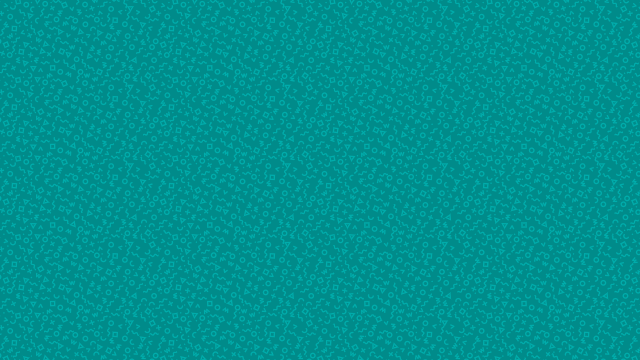
A WebGL 1 fragment shader for this pattern:

```glsl
precision highp float;
// Teal confetti of tiny outlined shapes: rings, squares, triangles, waves,
// zigzags, arcs, crosses and dots. Each cell of a tilted, jittered grid
// holds one turned shape, drawn as a stroke around its distance function.

uniform vec2 u_resolution;

const float CELL = 0.0244;             // cell size in canvas heights
const float TILT = 0.46365;            // grid angle, atan(1/2)
const vec2 REPEAT_X = vec2(16.0, 8.0); // canvas repeats as steps on the grid
const vec2 REPEAT_Y = vec2(-4.0, 8.0);

vec3 hash3(vec2 p) {
  vec3 q = fract(vec3(p.xyx) * vec3(0.1031, 0.1030, 0.0973) + 0.37);
  q += dot(q, q.yxz + 33.33);
  return fract((q.xxy + q.yzz) * q.zyx);
}

// Folds a cell into the repeating tile
vec2 wrapCell(vec2 id) {
  float column = floor(dot(id, REPEAT_X) / 320.0 + 0.001);
  float row = floor(dot(id, REPEAT_Y) / 80.0 + 0.001);
  return id - column * REPEAT_X - row * REPEAT_Y;
}

vec2 rotate(vec2 p, float angle) {
  float c = cos(angle), s = sin(angle);
  return vec2(c * p.x - s * p.y, s * p.x + c * p.y);
}

float segment(vec2 p, vec2 a, vec2 b) {
  vec2 ab = b - a;
  return length(p - a - ab * clamp(dot(p - a, ab) / dot(ab, ab), 0.0, 1.0));
}

float ring(vec2 p, float radius) {
  return abs(length(p) - radius);
}

float square(vec2 p) {
  p = abs(p);
  return abs(max(p.x, p.y) - 0.23);
}

float triangle(vec2 p) {
  return abs(max(abs(p.x) * 0.866 + p.y * 0.5, -p.y) - 0.15);
}

float wave(vec2 p) {
  float slope = cos(p.x * 11.0);
  float dy = (p.y - 0.09 * sin(p.x * 11.0)) / sqrt(1.0 + slope * slope);
  return length(vec2(max(abs(p.x) - 0.43, 0.0), dy));
}

float zigzag(vec2 p) {
  float tooth = clamp(floor(p.x / 0.28), -1.0, 0.0);
  p.x = abs(p.x - 0.28 * (tooth + 0.5));
  return segment(p, vec2(0.0, 0.16), vec2(0.14, -0.16));
}

float chevron(vec2 p) {
  return segment(vec2(abs(p.x), p.y), vec2(0.0, 0.15), vec2(0.18, -0.15));
}

float arc(vec2 p) {
  p.y += 0.08;
  return p.y > 0.0 ? ring(p, 0.27) : length(vec2(abs(p.x) - 0.27, p.y));
}

float crossMark(vec2 p) {
  return segment(abs(p), vec2(0.0), vec2(0.16));
}

// Distance to the shape picked by kind in 0..1
float shape(vec2 p, float kind) {
  if (kind < 0.15) return ring(p, 0.25);
  if (kind < 0.26) return square(p);
  if (kind < 0.34) return triangle(p);
  if (kind < 0.58) return wave(rotate(p, kind * 60.0));
  if (kind < 0.73) return zigzag(p);
  if (kind < 0.86) return arc(p);
  if (kind < 0.93) return crossMark(p);
  return chevron(p);
}

void main() {
  vec2 p = rotate(gl_FragCoord.xy / u_resolution.y / CELL, TILT);
  float pixel = 1.0 / (u_resolution.y * CELL);

  // Small dots in some of the gaps at the cell corners
  vec2 corner = floor(p + 0.5);
  float dotted = step(hash3(wrapCell(corner) + 23.0).x, 0.4);
  float dist = mix(1.0, length(p - corner), dotted);

  // Nearest stroke among the shapes of the neighbouring cells
  for (int j = -1; j <= 1; j++) {
    for (int i = -1; i <= 1; i++) {
      vec2 id = floor(p) + vec2(float(i), float(j));
      vec2 seed = wrapCell(id);
      vec3 look = hash3(seed + 61.0);
      vec2 center = id + 0.5 + (hash3(seed + 97.0).xy - 0.5) * 0.28;

      // An even spread of kinds keeps the density steady
      float kind = fract(dot(seed, vec2(0.755, 0.57)) + 0.35 * look.x);
      float turn = floor(look.y * 4.0) * 1.5708 + (look.z - 0.5) * 1.3;
      dist = min(dist, shape(rotate(p - center, turn - TILT), kind));
    }
  }

  // Soft-edged stroke on the flat ground
  float ink = clamp((0.075 - dist) / pixel + 0.5, 0.0, 1.0);
  gl_FragColor = vec4(mix(vec3(0.0, 0.545, 0.54), vec3(0.0, 0.676, 0.672), ink), 1.0);
}
```
